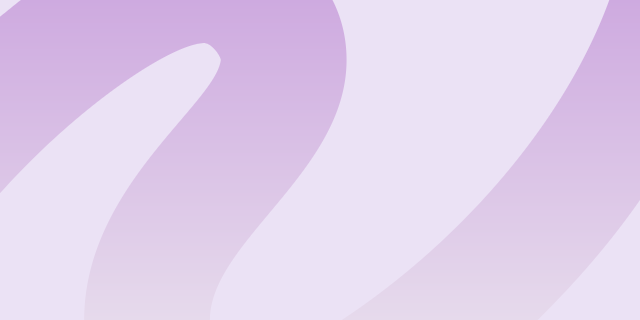
A WebGL 1 fragment shader for this background:

```glsl
precision highp float;
// Broad lilac ribbons with a soft vertical fade, sweeping over a pale lavender ground.

uniform vec2 u_resolution;

const vec3 GROUND = vec3(0.923, 0.887, 0.962);
const vec3 RIBBON_TOP = vec3(0.808, 0.667, 0.877);
const vec3 RIBBON_BOTTOM = vec3(0.902, 0.855, 0.925);

vec2 bezier(vec2 a, vec2 b, vec2 c, vec2 d, float t) {
  float s = 1.0 - t;
  return s * s * s * a + 3.0 * s * t * (s * b + t * c) + t * t * t * d;
}

vec2 bezierTangent(vec2 a, vec2 b, vec2 c, vec2 d, float t) {
  float s = 1.0 - t;
  return s * s * (b - a) + 2.0 * s * t * (c - b) + t * t * (d - c);
}

// Approximate signed distance to a curve that rises from a to d:
// positive on its right, continued straight beyond both ends.
float rightOf(vec2 p, vec2 a, vec2 b, vec2 c, vec2 d) {
  float low = 0.0;
  float high = 1.0;
  for (int i = 0; i < 18; i++) {
    float middle = 0.5 * (low + high);
    if (bezier(a, b, c, d, middle).y < p.y) low = middle;
    else high = middle;
  }
  float t = 0.5 * (low + high);
  vec2 offset = p - bezier(a, b, c, d, t);
  vec2 along = normalize(bezierTangent(a, b, c, d, t));
  return offset.x * along.y - offset.y * along.x;
}

// Arched ribbon: positive inside
float archRibbon(vec2 p) {
  const float BEND = 0.8125; // height where both edges turn back
  vec2 outerBend = vec2(1.083, BEND);
  vec2 innerBend = vec2(0.690, BEND);
  vec2 tip = vec2(0.638, 0.865);
  float outer;
  float inner;
  if (p.y > BEND) {
    outer = rightOf(p, outerBend, vec2(1.083, 0.880), vec2(1.068, 0.943), vec2(1.039, 1.0));
    inner = rightOf(p, innerBend, vec2(0.6875, 0.828), vec2(0.661, 0.865), tip);
  } else {
    outer = rightOf(p, vec2(0.656, 0.0), vec2(0.656, 0.245), vec2(1.083, 0.464), outerBend);
    inner = rightOf(p, vec2(0.263, 0.0), vec2(0.263, 0.414), vec2(0.672, 0.674), innerBend);
  }
  float underArch = rightOf(p, vec2(0.0, 0.396), vec2(0.247, 0.672), vec2(0.539, 0.865), tip);
  float corner = rightOf(p, vec2(0.0, 0.948), vec2(0.022, 0.965), vec2(0.043, 0.983), vec2(0.065, 1.0));
  float hollow = min(underArch, -inner);
  return min(min(-outer, corner), -hollow);
}

// Diagonal ribbon: positive inside
float diagonalRibbon(vec2 p) {
  float left = rightOf(p, vec2(1.068, 0.0), vec2(1.458, 0.258), vec2(1.771, 0.635), vec2(1.904, 1.0));
  float right = rightOf(p, vec2(1.680, 0.0), vec2(1.797, 0.115), vec2(1.906, 0.240), vec2(2.0, 0.375));
  return min(left, -right);
}

float coverage(float dist, float pixel) {
  return clamp(dist / pixel + 0.5, 0.0, 1.0);
}

void main() {
  // Canvas height is one unit
  vec2 p = gl_FragCoord.xy / u_resolution.y;
  float pixel = 1.0 / u_resolution.y;

  float ribbons = max(archRibbon(p), diagonalRibbon(p));
  vec3 ribbonColor = mix(RIBBON_BOTTOM, RIBBON_TOP, p.y);
  gl_FragColor = vec4(mix(GROUND, ribbonColor, coverage(ribbons, pixel)), 1.0);
}
```
